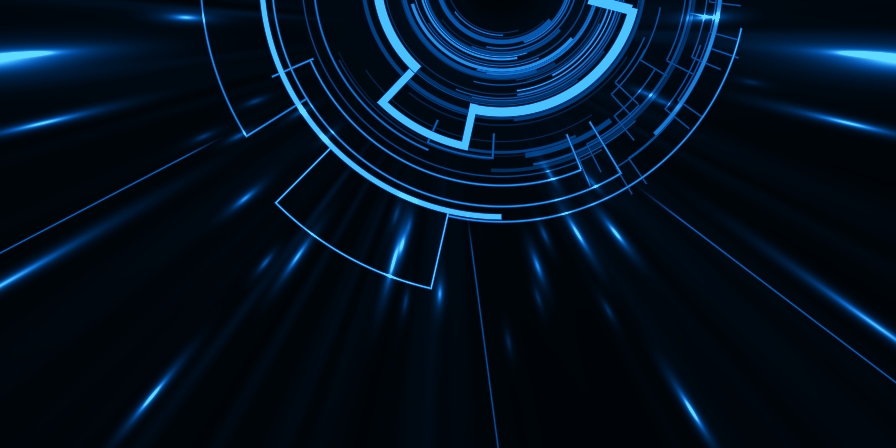
Write a Shadertoy shader that draws this background.

```glsl
// A glowing blue dial of broken rings hangs from the top edge over dark space.
// Rings and spokes are boxes in polar space; light streaks are long Gaussians
// aimed at a vanishing point. One brightness value is finally mapped to blue.

const vec2 DIAL = vec2(1.12, 1.052);     // centre of the rings
const vec2 VANISH = vec2(1.015, 0.935);  // where the streaks converge
const float THIN = 0.0025;               // half width of a fine line

float hash(float n) {
    n = fract(n * 0.1031);
    n *= n + 33.33;
    return fract(n * (n + n));
}

float noise(float x) {
    float f = fract(x);
    return mix(hash(floor(x)), hash(floor(x) + 1.0), f * f * (3.0 - 2.0 * f));
}

// Smooth coverage of a signed distance
float fill(float d) {
    float px = 0.9 / iResolution.y;
    return smoothstep(px, -px, d);
}

// polar = (radius, angle from straight down, positive to the right)
float arc(vec2 polar, float radius, float halfWidth, float a0, float a1) {
    float along = (abs(polar.y - 0.5 * (a0 + a1)) - 0.5 * (a1 - a0)) * polar.x;
    return fill(max(abs(polar.x - radius) - halfWidth, along));
}

float spoke(vec2 polar, float angle, float halfWidth, float r0, float r1) {
    float across = abs(polar.y - angle) * polar.x - halfWidth;
    return fill(max(across, abs(polar.x - 0.5 * (r0 + r1)) - 0.5 * (r1 - r0)));
}

// Outer arc with a spoke at each end
float bracket(vec2 polar, float r0, float r1, float a0, float a1, float w) {
    float ends = max(spoke(polar, a0, w, r0, r1 + w), spoke(polar, a1, w, r0, r1 + w));
    return max(ends, arc(polar, r1, w, a0, a1));
}

// Soft dash with a hot core, pointing away from the origin
float streak(vec2 p, vec2 origin, vec2 c, float len, float width) {
    vec2 dir = normalize(c - origin), q = p - c;
    vec2 e = vec2(dot(q, dir) / len, (q.x * dir.y - q.y * dir.x) / width);
    float s = dot(e, e);
    return 0.75 * exp(-2.5 * s) + 0.35 * exp(-0.45 * s);
}

float ray(vec2 p, vec2 a, vec2 b) {
    vec2 q = p - a, d = b - a;
    float t = clamp(dot(q, d) / dot(d, d), 0.0, 1.0);
    return fill(length(q - d * t) - 0.0017) * smoothstep(0.0, 0.2, t);
}

float dial(vec2 polar) {
    // Large frames and outer rings
    float v = bracket(polar, 0.54, 0.7135, -0.785, -0.223, THIN);
    v = max(v, bracket(polar, 0.51, 0.672, -1.8, -1.012, THIN) * 0.85);
    v = max(v, bracket(polar, 0.378, 0.513, -1.8, 0.545, THIN) * 0.9);
    v = max(v, bracket(polar, 0.35, 0.405, -0.42, -0.05, THIN) * 0.7);
    v = max(v, arc(polar, 0.547, THIN, -0.223, 1.36) * 0.9);
    v = max(v, arc(polar, 0.536, 0.0066, -1.8, 0.0));
    v = max(v, arc(polar, 0.466, THIN, -1.16, 0.391) * 0.9);
    v = max(v, spoke(polar, 0.391, THIN, 0.38, 0.466) * 0.9);
    v = max(v, spoke(polar, -1.16, THIN, 0.458, 0.56) * 0.9);
    v = max(v, arc(polar, 0.49, 0.005, 0.77, 1.6) * 0.82);
    v = max(v, arc(polar, 0.42, THIN, -1.8, -0.4) * 0.8);
    v = max(v, arc(polar, 0.402, 0.006, 0.13, 0.65) * 0.5);
    // Bright stepped band
    v = max(v, bracket(polar, 0.29, 0.387, -0.76, -0.215, 0.009));
    v = max(v, arc(polar, 0.302, 0.011, -0.24, 1.34));
    v = max(v, arc(polar, 0.279, 0.011, -1.5, -0.73));
    v = max(v, spoke(polar, 1.32, 0.012, 0.2, 0.3));
    // Dense inner rings, then sparse dimmer ones further out
    for (int i = 0; i < 46; i++) {
        float k = float(i), far = step(32.0, k);
        float radius = mix(mix(0.125, 0.29, fract(k * 0.618)), mix(0.31, 0.45, hash(k + 5.0)), far);
        float start = mix(-1.9, 0.5, hash(k + 51.0));
        float width = mix(0.0015, 0.0055, pow(hash(k + 17.0), 2.5));
        float level = mix(0.35, 1.0, hash(k + 71.0)) * (1.0 - 0.4 * far);
        v = max(v, level * arc(polar, radius, width, start, start + mix(0.8, 2.8, hash(k + 93.0))));
    }
    // Fine grid on the right side
    for (int i = 0; i < 16; i++) {
        float k = float(i), r0 = mix(0.34, 0.5, hash(k + 130.0)), angle = 0.4 + 0.07 * k;
        v = max(v, spoke(polar, angle, 0.0018, r0, r0 + 0.07) * 0.65);
        v = max(v, arc(polar, r0, 0.0018, angle, angle + 0.35) * 0.65);
    }
    return v;
}

float streaks(vec2 p) {
    // Paired side lights, mirrored about the vertical axis
    vec2 m = vec2(abs(p.x - 0.995), p.y), o = vec2(0.0, VANISH.y);
    float v = 0.75 * streak(m, o, vec2(0.93, 0.88), 0.13, 0.011);
    v += 0.85 * streak(m, o, vec2(1.02, 0.86), 0.21, 0.034);
    v += 0.95 * streak(m, o, vec2(0.90, 0.725), 0.13, 0.009);
    v += 0.9 * streak(m, o, vec2(0.58, 0.961), 0.05, 0.01);
    // Long beams and fine rays
    v += 0.9 * streak(p, VANISH, vec2(0.0, 0.362), 0.24, 0.011);
    v += 0.9 * streak(p, VANISH, vec2(1.96, 0.27), 0.22, 0.01);
    v += 0.75 * ray(p, vec2(0.508, 0.70), vec2(0.0, 0.435));
    v += 0.7 * ray(p, vec2(1.406, 0.596), vec2(2.0, 0.146));
    v += 0.6 * ray(p, vec2(1.042, 0.53), vec2(1.112, 0.0));
    // Falling sparks: position, length, strength
    vec4 sparks[10] = vec4[10](
        vec4(0.339, 0.115, 0.08, 1.1), vec4(1.544, 0.083, 0.07, 1.1),
        vec4(0.664, 0.427, 0.06, 0.9), vec4(0.878, 0.414, 0.07, 1.0),
        vec4(0.898, 0.453, 0.04, 0.8), vec4(1.289, 0.479, 0.06, 1.0),
        vec4(1.375, 0.479, 0.05, 1.0), vec4(1.2, 0.406, 0.04, 0.8),
        vec4(0.547, 0.557, 0.04, 0.8), vec4(0.982, 0.344, 0.03, 0.8));
    for (int i = 0; i < 10; i++)
        v += sparks[i].w * streak(p, VANISH, sparks[i].xy, sparks[i].z, 0.0085);
    for (int i = 0; i < 18; i++) {
        float k = float(i), angle = mix(-1.5, 1.5, hash(k + 211.0));
        vec2 c = VANISH + mix(0.3, 0.72, hash(k + 307.0)) * vec2(sin(angle), -cos(angle));
        v += mix(0.2, 0.6, hash(k + 401.0)) * streak(p, VANISH, c, 0.03, 0.007);
    }
    return v;
}

void mainImage(out vec4 fragColor, in vec2 fragCoord) {
    vec2 p = fragCoord / iResolution.y, d = p - DIAL, q = p - VANISH;
    vec2 polar = vec2(length(d), atan(d.x, -d.y));
    // Faint radial haze and a halo behind the dial
    float reach = length(q), angle = atan(q.x, -q.y);
    float haze = pow(noise(angle * 9.0 + 40.0) * noise(angle * 31.0 + 90.0), 1.5);
    float v = 0.02 + 0.3 * haze * smoothstep(0.2, 0.5, reach) * exp(-1.3 * reach);
    v += 0.1 * exp(-9.0 * polar.x * polar.x) * smoothstep(0.05, 0.2, polar.x);
    v = min(max(v, dial(polar)) + streaks(p), 1.04);
    // Brightness to navy, blue, then pale cyan
    float hot = pow(v, 6.0);
    fragColor = vec4(0.29 * hot, 0.008 + 0.47 * v + 0.28 * hot, v + 0.015, 1.0);
}
```
